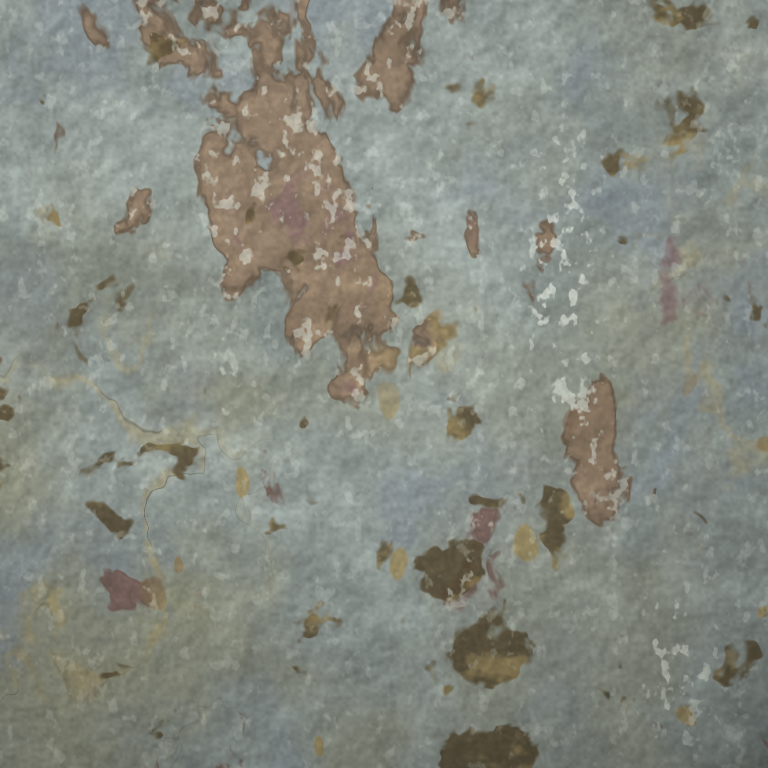
Give the GLSL for this texture, as a Shadertoy shader.

```glsl
// Weathered slate slab: mottled grey-green stone with rust patches, ochre veins and pale flecks.

const vec3 SLATE_DARK = vec3(0.39, 0.415, 0.40);
const vec3 SLATE_PALE = vec3(0.645, 0.685, 0.665);
const vec3 OLIVE = vec3(0.56, 0.555, 0.45);
const vec3 BLUE_GREY = vec3(0.49, 0.53, 0.56);
const vec3 RUST = vec3(0.515, 0.435, 0.355);
const vec3 OCHRE = vec3(0.65, 0.57, 0.37);
const vec3 UMBER = vec3(0.34, 0.30, 0.215);
const vec3 PLUM = vec3(0.46, 0.37, 0.37);
const vec3 CHALK = vec3(0.78, 0.80, 0.76);

float hash(vec2 p) {
    vec3 q = fract(p.xyx * 0.1031);
    q += dot(q, q.yzx + 33.33);
    return fract((q.x + q.y) * q.z);
}

float noise(vec2 p) {
    vec2 i = floor(p), f = fract(p);
    f = f * f * (3.0 - 2.0 * f);
    return mix(mix(hash(i), hash(i + vec2(1, 0)), f.x),
               mix(hash(i + vec2(0, 1)), hash(i + vec2(1, 1)), f.x), f.y);
}

float fbm(vec2 p, int octaves) {
    float sum = 0.0, weight = 0.5, total = 0.0;
    for (int i = 0; i < octaves; i++) {
        sum += weight * noise(p);
        total += weight;
        p = mat2(1.6, 1.2, -1.2, 1.6) * p + 17.3;
        weight *= 0.52;
    }
    return sum / total;
}

// Soft elliptical region of influence
float region(vec2 p, vec2 center, vec2 radius) {
    vec2 q = (p - center) / radius;
    return exp(-dot(q, q));
}

// Ragged patch that fills where the region is strong
float stain(float field, float strength, float edge) {
    float level = mix(0.76, 0.34, clamp(strength, 0.0, 1.0));
    return smoothstep(-edge, edge, field - level);
}

// Thin line along the middle contour of a noise field
float vein(float field, float width) {
    return 1.0 - smoothstep(0.0, width, abs(field - 0.5));
}

// Scattered irregular spots, one chance per cell
float spots(vec2 p, float cells, float chance, float size) {
    vec2 g = p * cells;
    float cover = 0.0;
    for (int y = -1; y <= 1; y++)
    for (int x = -1; x <= 1; x++) {
        vec2 id = floor(g) + vec2(x, y);
        vec2 d = g - id - vec2(hash(id + 3.1), hash(id + 8.7));
        float r = size * (0.4 + 0.6 * hash(id + 21.4));
        float spot = 1.0 - smoothstep(r * 0.75, r, length(d * vec2(1.2, 0.85)));
        cover = max(cover, spot * step(hash(id + 40.2), chance));
    }
    return cover;
}

void mainImage(out vec4 fragColor, in vec2 fragCoord) {
    vec2 p = fragCoord / iResolution.xy;
    vec2 warp = vec2(fbm(p * 11.0 + 4.0, 4), fbm(p * 11.0 + 31.0, 4)) - 0.5;
    vec2 w = p + warp * 0.07;

    // Mottled stone
    float cloud = fbm(w * 5.0 + 2.0, 5);
    float mottle = fbm(p * vec2(24.0, 30.0) + 9.0, 4);
    float grain = noise(p * 210.0) - 0.5;
    float relief = fbm(p * 65.0, 3) - fbm(p * 65.0 + vec2(0.35, -0.35), 3);
    float tone = 0.52 + (cloud - 0.5) * 0.8 + (mottle - 0.5) * 0.65;
    vec3 color = mix(SLATE_DARK, SLATE_PALE, clamp(tone, 0.0, 1.0));
    color = mix(color, BLUE_GREY, 0.55 * smoothstep(0.5, 0.72, fbm(w * 8.0 + 50.0, 4)));

    // Warm olive film toward the right and the lower left
    float film = region(p, vec2(1.0, 0.68), vec2(0.22, 0.3)) + 0.8 * region(p, vec2(0.15, 0.3), vec2(0.25, 0.28))
               + 0.5 * (1.0 - p.y);
    color = mix(color, OLIVE, clamp(film, 0.0, 1.0) * smoothstep(0.3, 0.68, fbm(w * 6.0 + 71.0, 4)) * 0.75);

    // Ochre veins and fine dark cracks
    float veinArea = region(p, vec2(0.12, 0.3), vec2(0.17, 0.28)) + 0.6 * region(p, vec2(0.95, 0.55), vec2(0.12, 0.3));
    float bend = fbm(w * vec2(7.0, 5.0) + 13.0, 4);
    color = mix(color, OCHRE, 0.6 * veinArea * vein(bend, 0.045) * smoothstep(0.35, 0.6, mottle));
    color *= 1.0 - 0.3 * veinArea * vein(bend + 0.02, 0.009) * smoothstep(0.45, 0.6, cloud);

    // Rust patches, drawn out vertically
    float rustArea = region(p, vec2(0.43, 0.93), vec2(0.15, 0.13)) + 0.75 * region(p, vec2(0.13, 0.95), vec2(0.1, 0.09))
                   + 0.85 * region(p, vec2(0.36, 0.66), vec2(0.085, 0.15)) + 0.6 * region(p, vec2(0.21, 0.75), vec2(0.07, 0.06))
                   + 0.95 * region(p, vec2(0.57, 0.57), vec2(0.1, 0.09)) + 0.7 * region(p, vec2(0.12, 0.58), vec2(0.13, 0.09))
                   + 0.75 * region(p, vec2(0.77, 0.4), vec2(0.065, 0.13)) + 0.7 * region(p, vec2(0.71, 0.71), vec2(0.03, 0.09));
    float rustField = fbm(w * vec2(13.0, 8.5) + 6.0, 5);
    float rust = stain(rustField, rustArea, 0.025);
    float ochreTint = region(p, vec2(0.58, 0.56), vec2(0.09, 0.08)) * smoothstep(0.42, 0.62, mottle);
    vec3 rustColor = mix(RUST, OCHRE, 0.75 * ochreTint) * (0.86 + 0.28 * mottle);
    color = mix(color, rustColor, rust * 0.88);
    color *= 1.0 - 0.22 * rust * (1.0 - stain(rustField - 0.035, rustArea, 0.025));

    // Plum streak and dark umber scabs
    float plum = stain(rustField, 0.8 * region(p, vec2(0.865, 0.62), vec2(0.035, 0.14)), 0.04);
    color = mix(color, PLUM, plum * 0.65);
    float umberArea = region(p, vec2(0.61, 0.22), vec2(0.055, 0.07)) + region(p, vec2(0.65, 0.15), vec2(0.07, 0.05))
                    + region(p, vec2(0.64, 0.02), vec2(0.07, 0.035)) + 0.6 * region(p, vec2(0.63, 0.49), vec2(0.03, 0.05));
    float umber = stain(fbm(w * 15.0 + 27.0, 4), umberArea, 0.03);
    color = mix(color, mix(UMBER, OCHRE, 0.6 * smoothstep(0.5, 0.75, mottle)), umber * 0.88);

    // Small ochre and rust spots over the lower half
    float low = 1.0 - smoothstep(0.4, 0.6, p.y);
    float spot = spots(p + warp * 0.045, 9.0, 0.2, 0.22) * low;
    color = mix(color, mix(RUST, OCHRE, smoothstep(0.35, 0.6, cloud)) * 0.92, spot * 0.75);

    // Chalky flecks, denser in a few clusters
    float chalkArea = 0.35 + region(p, vec2(0.73, 0.62), vec2(0.04, 0.16)) + region(p, vec2(0.88, 0.14), vec2(0.05, 0.09))
                    + 0.8 * region(p, vec2(0.28, 0.5), vec2(0.03, 0.03)) + 0.35 * rust;
    float fleck = smoothstep(0.66, 0.8, fbm(p * vec2(75.0, 60.0) + 90.0, 3) + 0.07 * chalkArea);
    color = mix(color, CHALK, fleck * min(chalkArea, 1.0) * 0.75);

    // Surface grain and uneven lamp light
    color *= 1.0 + 0.22 * relief + 0.09 * grain;
    vec2 fall = (p - vec2(0.42, 0.74)) * vec2(0.8, 1.0);
    color *= 1.09 - 0.48 * dot(fall, fall);
    fragColor = vec4(clamp(color, 0.0, 1.0), 1.0);
}
```
